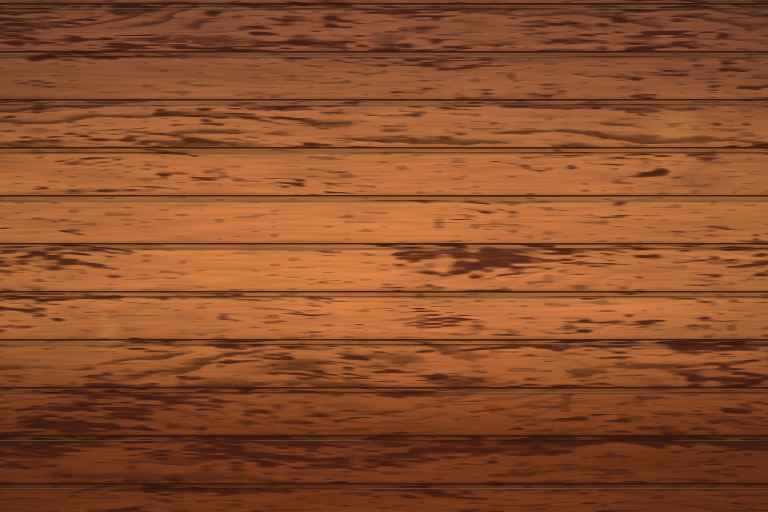
Give the GLSL for this texture, as a Shadertoy shader.

```glsl
// Weathered varnished boards: horizontal planks with beaded seams, grain and dark worn streaks.

const float PITCH = 0.09375;      // plank height in canvas heights
const float FIRST_SEAM = 0.0078;  // distance of the first seam from the top

// Amount of wear and of arched grain on each plank, top to bottom
const float WEAR[11] = float[](0.52, 0.36, 0.30, 0.28, 0.17, 0.42, 0.32, 0.56, 0.62, 0.74, 0.48);
const float ARCH[11] = float[](0.75, 0.15, 0.90, 0.15, 0.06, 0.15, 0.12, 0.80, 0.35, 0.60, 0.25);

const vec3 HONEY  = vec3(0.765, 0.455, 0.245);
const vec3 UMBER  = vec3(0.560, 0.325, 0.210);
const vec3 RUSSET = vec3(0.475, 0.225, 0.105);
const vec3 STAIN  = vec3(0.250, 0.105, 0.075);
const vec3 GROOVE = vec3(0.200, 0.085, 0.045);
const vec3 DUST   = vec3(0.43, 0.37, 0.31);
const vec3 BARE   = vec3(0.82, 0.55, 0.27);

float hash(vec2 p) {
    vec3 q = fract(p.xyx * 0.1031);
    q += dot(q, q.yzx + 33.33);
    return fract((q.x + q.y) * q.z);
}

float noise(vec2 p) {
    vec2 i = floor(p), f = fract(p);
    f = f * f * (3.0 - 2.0 * f);
    return mix(mix(hash(i), hash(i + vec2(1, 0)), f.x),
               mix(hash(i + vec2(0, 1)), hash(i + vec2(1, 1)), f.x), f.y);
}

float fbm(vec2 p) {
    float sum = 0.0, amp = 0.533;
    for (int i = 0; i < 4; i++) {
        sum += amp * noise(p);
        p = p * 2.03 + 17.3;
        amp *= 0.5;
    }
    return sum;
}

// Antialiased line of the given half width
float band(float d, float halfWidth, float aa) {
    return 1.0 - smoothstep(halfWidth - 0.5 * aa, halfWidth + 0.5 * aa, abs(d));
}

// Soft elliptical spot
float spot(vec2 p, vec2 center, vec2 size) {
    vec2 d = (p - center) / size;
    return exp(-dot(d, d) * dot(d, d));
}

// Varnish colour, brightest in the middle rows
vec3 varnish(float y) {
    vec3 upper = mix(UMBER, HONEY, smoothstep(0.04, 0.42, y));
    return mix(upper, RUSSET, smoothstep(0.58, 0.88, y));
}

// Fine dark streaks elongated along the board
float wornStreaks(vec2 p, float v, float row, float wear) {
    vec2 seed = vec2(row * 31.7, row * 13.1);
    float bent = v + 0.22 * noise(vec2(p.x * 4.0, v * 2.0) + seed);
    float area = fbm(vec2(p.x * 3.0, v * 2.2) + seed);
    float streak = fbm(vec2(p.x * 12.0, bent * 11.0) + seed.yx + 40.0);
    float fibre = noise(vec2(p.x * 34.0, bent * 23.0) + seed);
    float level = 0.40 * area + 0.36 * streak + 0.24 * fibre;
    level += 0.07 * exp(-abs(v - 0.14) * 16.0);
    float limit = 0.705 - 0.23 * wear;
    return smoothstep(limit - 0.05, limit + 0.11, level) * (0.72 + 0.28 * fibre);
}

// Arched growth rings drawn as contours of a stretched field
float growthRings(vec2 p, float v, float row) {
    float arch = noise(vec2(p.x * 1.9, v * 0.7) + row * 9.7);
    float jitter = fbm(vec2(p.x * 9.0, v * 4.0) + row * 3.1);
    float ring = fract(3.6 * v + 7.0 * arch + 1.1 * jitter);
    float gaps = fbm(vec2(p.x * 7.0, v * 5.0) + row * 5.3);
    return smoothstep(0.35, 0.80, ring) * (1.0 - smoothstep(0.86, 1.0, ring))
         * smoothstep(0.40, 0.62, gaps);
}

void mainImage(out vec4 fragColor, in vec2 fragCoord) {
    float px = 1.0 / iResolution.y;
    float aspect = iResolution.x * px;
    vec2 p = vec2(fragCoord.x, iResolution.y - fragCoord.y) * px;  // y runs downward

    // Plank index and position across it
    float s = (p.y - FIRST_SEAM) / PITCH + 0.015 * (noise(vec2(p.x * 3.0, 2.0)) - 0.5);
    float row = floor(s), v = s - row, aa = px / PITCH;
    int plank = int(clamp(row, 0.0, 10.0));

    // Varnish with tone changes, fine fibres and short pores
    vec3 color = varnish(p.y);
    color *= 0.97 + 0.06 * hash(vec2(row + 5.0, 3.0));
    color *= 0.90 + 0.20 * fbm(vec2(p.x * 3.0, v * 2.5) + row * 7.7);
    color *= 0.94 + 0.12 * noise(vec2(p.x * 14.0, v * 24.0) + row * 11.0);
    float pores = smoothstep(0.74, 0.95, noise(vec2(p.x * 28.0, v * 20.0) + row * 19.0));
    color *= 1.0 - 0.22 * pores;

    // Scraped and faded places
    float mottled = 0.4 + 0.6 * noise(p * vec2(50.0, 90.0));
    color = mix(color, BARE, 0.45 * mottled * spot(p, vec2(1.32, 0.245), vec2(0.045, 0.035)));
    color = mix(color, BARE, 0.50 * mottled * spot(p, vec2(0.21, 0.645), vec2(0.018, 0.05)));
    color = mix(color, UMBER, 0.40 * spot(p, vec2(1.38, 0.355), vec2(0.05, 0.022)));

    // Grain and wear, with a few heavily worn places
    float heavy = spot(p, vec2(0.91, 0.512), vec2(0.15, 0.026))
                + 0.6 * spot(p, vec2(0.86, 0.625), vec2(0.08, 0.040))
                + 0.5 * spot(p, vec2(0.04, 0.530), vec2(0.10, 0.040))
                + 0.5 * spot(p, vec2(0.09, 0.315), vec2(0.10, 0.018));
    float rings = growthRings(p, v, row) * ARCH[plank];
    float worn = wornStreaks(p, v, row, WEAR[plank] + 0.85 * heavy);
    color = mix(color, mix(color * 0.5, STAIN, 0.5), 0.80 * rings);
    color = mix(color, STAIN, 0.88 * worn);

    // Beaded seam: rounded strip between a dark gap and a dusty groove
    color *= 1.0 - 0.12 * smoothstep(0.90, 1.0, v);
    color *= 1.0 - 0.16 * (1.0 - smoothstep(0.07, 0.13, v));
    float dusty = smoothstep(0.35, 0.65, noise(vec2(p.x * 5.0, row * 3.7)));
    float broken = 0.55 + 0.45 * noise(vec2(p.x * 16.0, row * 6.1));
    color = mix(color, GROOVE, 0.40 * broken * band(v - 0.125, 0.014, aa));
    color = mix(color, mix(GROOVE, DUST, dusty), 0.75 * broken * band(v - 0.100, 0.014, aa));
    color = mix(color, GROOVE, 0.85 * band(fract(s + 0.5) - 0.5, 0.017, aa));

    // Darkening toward the corners
    vec2 c = vec2(p.x / aspect, p.y) - 0.5;
    color *= 1.05 - 0.55 * dot(c * c, vec2(1.0, 0.8));

    fragColor = vec4(clamp(color, 0.0, 1.0), 1.0);
}
```
